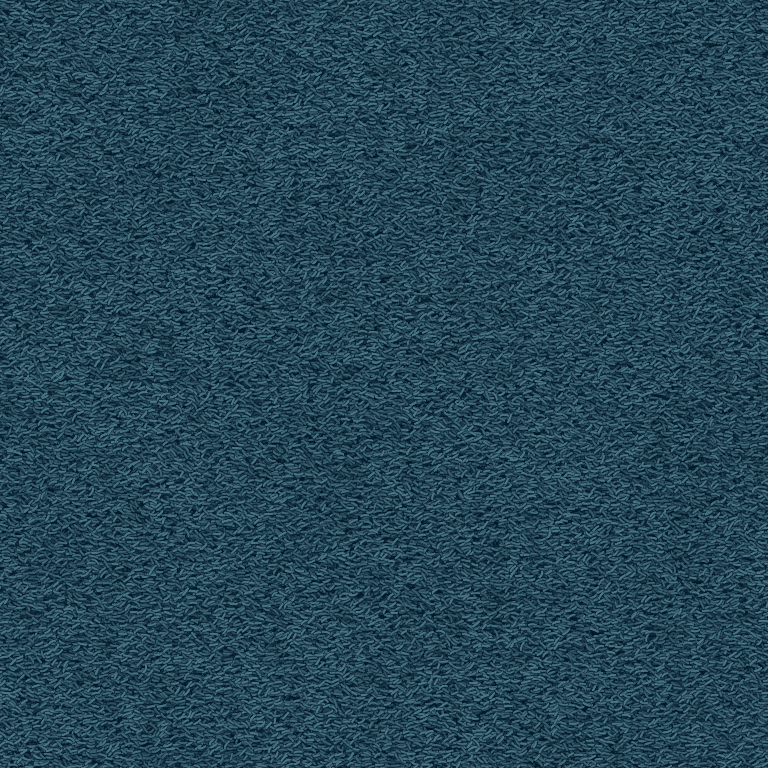
Give the GLSL for this texture, as a three.js fragment shader.

```glsl
// Dense teal pile of short, curved fibres lying mostly sideways.
// Jittered grids of bent capsules are stacked from dark to light; each fibre
// shades what lies below it, and gradient noise bends the flow and tone.

varying vec2 vUv;

const float CELLS = 110.0;       // grid cells across the canvas
const int LAYERS = 8;
const float HALF_WIDTH = 0.18;   // fibre half width, in cells

vec3 hash3(vec2 p) {
  vec3 q = fract(p.xyx * vec3(0.1031, 0.1030, 0.0973));
  q += dot(q, q.yxz + 33.33);
  return fract((q.xxy + q.yzz) * q.zyx);
}

vec2 gradient(vec2 cell) {
  float angle = 6.2832 * hash3(cell + 57.0).x;
  return vec2(cos(angle), sin(angle));
}

float gradientNoise(vec2 p) {
  vec2 i = floor(p);
  vec2 f = p - i;
  vec2 u = f * f * f * (f * (f * 6.0 - 15.0) + 10.0);
  vec2 e = vec2(1.0, 0.0);
  float low = mix(dot(gradient(i), f), dot(gradient(i + e), f - e), u.x);
  float high = mix(dot(gradient(i + e.yx), f - e.yx),
                   dot(gradient(i + e.xx), f - e.xx), u.x);
  return mix(low, high, u.y);
}

// Coordinates along and across a fibre, with a slight bend
vec2 fibreSpace(vec2 offset, float angle, float bend) {
  float c = cos(angle);
  float s = sin(angle);
  vec2 q = vec2(c * offset.x + s * offset.y, c * offset.y - s * offset.x);
  q.y += bend * (q.x * q.x - 0.1);
  return q;
}

float capsule(vec2 q, float halfLength) {
  return length(vec2(max(abs(q.x) - halfLength, 0.0), q.y));
}

// Lay one grid of fibres over the tone built so far
float addLayer(float tone, vec2 p, float layer, float flow) {
  float height = layer / float(LAYERS - 1);
  vec2 grid = p + layer * vec2(0.37, 0.71);
  vec2 home = floor(grid);

  for (int j = -1; j <= 1; j++) {
    for (int i = -1; i <= 1; i++) {
      vec2 cell = home + vec2(float(i), float(j));
      vec3 place = hash3(cell + layer * 131.0);
      vec3 look = hash3(cell + layer * 173.0 + 19.0);

      // Direction, length and curve
      float angle = (place.z + look.x - 1.0) * 1.15 + flow;
      float halfLength = mix(0.35, 0.58, look.y);
      float bend = (look.z - 0.5) * 0.9;
      vec2 offset = grid - cell - place.xy;
      vec2 q = fibreSpace(offset, angle, bend);
      float d = capsule(q, halfLength);

      // Soft shadow, cast slightly downward
      vec2 below = fibreSpace(offset + vec2(0.0, 0.06), angle, bend);
      float shadow = 1.0 - smoothstep(0.08, 0.40, capsule(below, halfLength));
      tone *= 1.0 - 0.48 * shadow;

      // Rounded body with a lit upper side and faint twisted strands
      float across = d / HALF_WIDTH;
      float body = 1.0 - 0.48 * min(across * across, 1.0);
      body += 0.12 * clamp(q.y / HALF_WIDTH, -1.0, 1.0);
      body += 0.05 * sin(q.x * 34.0 + q.y * 18.0);
      float fibre = (0.10 + 0.98 * height + 0.36 * (place.z - 0.5)) * body;
      float mask = 1.0 - smoothstep(HALF_WIDTH - 0.06, HALF_WIDTH + 0.05, d);
      tone = mix(tone, fibre, mask);
    }
  }
  return tone;
}

void main() {
  vec2 p = vUv * CELLS;
  float flow = 0.65 * gradientNoise(vUv * 26.0);

  // Stack the pile from the ground up
  float tone = 0.05;
  for (int k = 0; k < LAYERS; k++) {
    tone = addLayer(tone, p, float(k), flow);
  }

  // Uneven pile: broad patches and small hollows
  tone *= 1.0 + 0.10 * gradientNoise(vUv * 6.0 + 3.0);
  tone *= 1.0 + 0.28 * gradientNoise(vUv * 38.0 + 11.0);

  vec3 deepTeal = vec3(0.00, 0.09, 0.15);
  vec3 paleTeal = vec3(0.25, 0.41, 0.47);
  vec3 color = mix(deepTeal, paleTeal, clamp(tone, -0.05, 1.15));
  gl_FragColor = vec4(color, 1.0);
}
```
